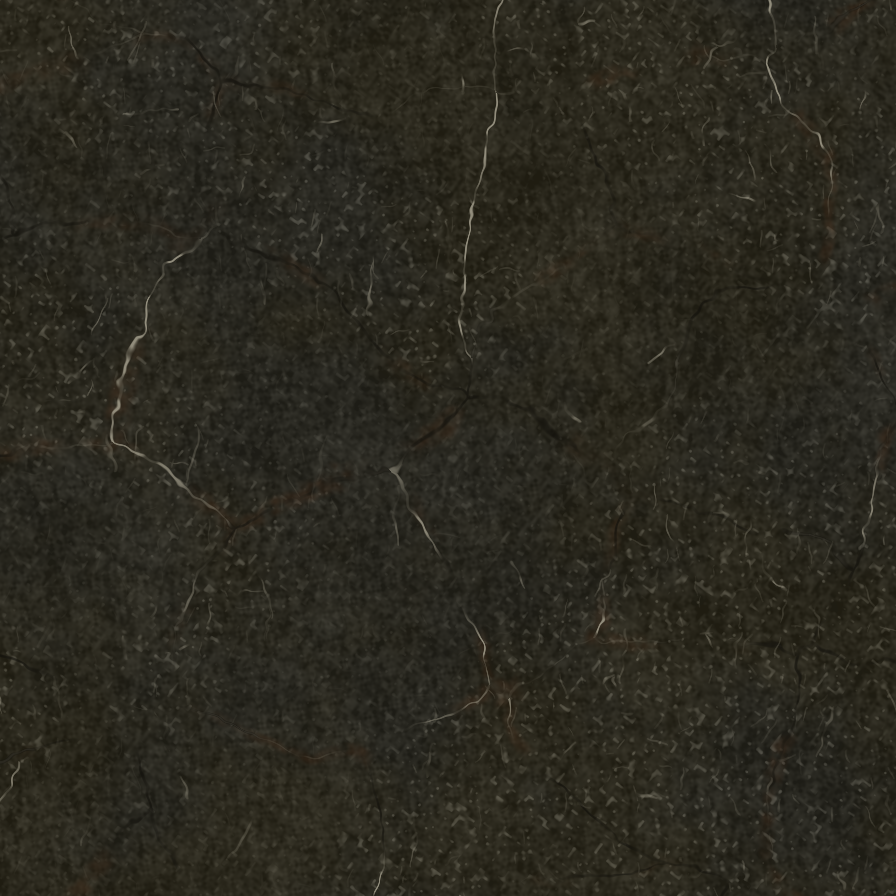
Write a Shadertoy shader that draws this texture.

```glsl
// Dark worn cloth or leather: olive and slate mottling under a sharp grain,
// short broken pale scuffs scattered on jittered grids, mostly upright, and a
// ragged Voronoi network of cracks, pale where upright and dark where level.

const vec3 OLIVE = vec3(0.163, 0.152, 0.108);
const vec3 SLATE = vec3(0.156, 0.152, 0.125);
const vec3 SCUFF = vec3(0.64, 0.62, 0.55);
const vec3 CRACK = vec3(0.070, 0.064, 0.044);
const vec3 RUST = vec3(0.27, 0.17, 0.10);
const float GRAIN = 0.110;        // contrast of the finest noise
const float THREAD = 0.046;       // contrast of the stretched noise
const float MOTTLE = 0.060;       // contrast of the broad clouds
const float CRACK_CELLS = 4.3;    // crack cells across the canvas
const float CRACK_WIDTH = 0.0012; // half width in canvas units
const mat2 TURN = mat2(0.80, 0.60, -0.60, 0.80);

float hash(vec2 p) {
    return fract(sin(dot(p, vec2(127.1, 311.7))) * 43758.5453);
}

vec2 hash2(vec2 p) {
    return vec2(hash(p), hash(p + 57.3));
}

float noise(vec2 p) {
    vec2 i = floor(p), f = fract(p);
    f = f * f * (3.0 - 2.0 * f);
    return mix(mix(hash(i), hash(i + vec2(1, 0)), f.x),
               mix(hash(i + vec2(0, 1)), hash(i + vec2(1, 1)), f.x), f.y);
}

float fbm(vec2 p) {
    float sum = 0.0, amp = 0.5;
    for (int i = 0; i < 5; i++) {
        sum += amp * noise(p);
        p = TURN * p * 2.03 + 17.1;
        amp *= 0.55;
    }
    return sum / 1.055;
}

// Soft line of a given half width, never thinner than a pixel
float stroke(float d, float width) {
    float w = max(width, 0.55 / iResolution.y);
    return 1.0 - smoothstep(0.3 * w, 1.6 * w, d);
}

// Short, mostly upright segments, one per occupied grid cell
float scuffs(vec2 p, float cells, float chance, float halfLength, float width) {
    vec2 q = p * cells, home = floor(q);
    float best = 0.0;
    for (int y = -1; y <= 1; y++)
    for (int x = -1; x <= 1; x++) {
        vec2 id = home + vec2(x, y);
        if (hash(id + cells) > chance) continue;
        vec2 toMark = q - id - hash2(id + 3.7 * cells);
        float lean = (hash(id + 9.2) - 0.5) * 1.0;
        if (hash(id + 21.4) > 0.82) lean += 1.4;
        vec2 dir = vec2(sin(lean), cos(lean));
        float len = halfLength * mix(0.2, 1.0, hash(id + 33.8));
        float along = clamp(dot(toMark, dir), -len, len);
        float d = length(toMark - dir * along) / cells;
        float fade = 1.0 - 0.5 * abs(along) / len;
        best = max(best, stroke(d, width) * fade * mix(0.35, 1.0, hash(id + 41.6)));
    }
    return best;
}

// Distance to the nearest Voronoi edge (x) and how upright that edge is (y)
vec2 crackNet(vec2 p) {
    vec2 q = p * CRACK_CELLS, home = floor(q), nearest = vec2(0.0);
    float closest = 9.0;
    for (int y = -1; y <= 1; y++)
    for (int x = -1; x <= 1; x++) {
        vec2 id = home + vec2(x, y);
        vec2 r = id + hash2(id) - q;
        if (dot(r, r) < closest) { closest = dot(r, r); nearest = r; }
    }
    vec2 edge = vec2(9.0, 0.0);
    for (int y = -2; y <= 2; y++)
    for (int x = -2; x <= 2; x++) {
        vec2 id = home + vec2(x, y);
        vec2 r = id + hash2(id) - q, gap = r - nearest;
        if (dot(gap, gap) < 0.0001) continue;
        vec2 normal = normalize(gap);
        float d = dot(0.5 * (r + nearest), normal);
        if (d < edge.x) edge = vec2(d, abs(normal.x));
    }
    return vec2(edge.x / CRACK_CELLS, edge.y);
}

void mainImage(out vec4 fragColor, in vec2 fragCoord) {
    vec2 p = fragCoord / iResolution.y;
    vec2 t = TURN * p;

    // Wobble shared by all marks, coarse to fine
    vec2 bend = vec2(noise(t * 8.0 + 12.0), noise(t * 8.0 + 70.0)) - 0.5;
    vec2 wobble = vec2(noise(t * 28.0), noise(t * 28.0 + 40.0)) - 0.5;
    vec2 ragged = vec2(noise(t * 95.0 + 7.0), noise(t * 95.0 + 33.0)) - 0.5;
    vec2 worn = p + 0.013 * wobble + 0.006 * ragged;

    // Mottled ground, grain, threads and pale flecks
    float patchy = smoothstep(0.3, 0.65, noise(t * 6.0 + 3.0));
    vec3 color = mix(OLIVE, SLATE, smoothstep(0.35, 0.68, fbm(t * 5.0 + 8.0)));
    float shade = MOTTLE * (fbm(t * 11.0 + 31.0) - 0.5);
    shade += GRAIN * (0.6 * noise(t * 270.0) + 0.4 * noise(t * 135.0 + 5.0) - 0.5);
    shade += THREAD * (noise(worn * vec2(190.0, 55.0)) - 0.5);
    shade += 0.5 * THREAD * (noise(worn * vec2(55.0, 190.0)) - 0.5);
    float fleck = smoothstep(0.70, 1.0, noise(t * 185.0 + 2.0));
    shade += fleck * mix(0.06, 0.15, patchy);
    color += max(shade, -0.045) * vec3(1.0, 0.99, 0.94) + 0.002;

    // Crack network, interrupted by wear
    float broken = smoothstep(0.3, 0.65, noise(t * 70.0 + 19.0));
    vec2 net = crackNet(worn + 0.07 * bend);
    float upright = smoothstep(0.55, 0.85, net.y);
    float open = smoothstep(0.52, 0.64, noise(t * 8.0 + 90.0));
    float rust = stroke(net.x, 0.009) * smoothstep(0.55, 0.8, noise(t * 14.0 + 6.0));
    float dark = stroke(net.x, 0.0018) * (1.0 - open * upright)
        * smoothstep(0.42, 0.65, noise(t * 11.0 + 55.0));
    color = mix(color, RUST, 0.4 * rust * noise(t * 110.0));
    color = mix(color, CRACK, 0.65 * dark * mix(0.4, 1.0, broken));

    // Pale scuffs, from faint fibres to bright scratches
    float pale = 0.85 * stroke(net.x, CRACK_WIDTH) * open * mix(0.15, 1.0, upright)
        * mix(0.25, 1.0, broken);
    pale = max(pale, 0.24 * scuffs(worn, 36.0, 0.55, 0.40, 0.0010) * mix(0.3, 1.0, patchy));
    pale = max(pale, 0.55 * scuffs(worn, 21.0, 0.36, 0.45, 0.0011) * broken * patchy);
    pale = max(pale, 0.85 * scuffs(worn, 10.0, 0.32, 0.34, 0.0013) * mix(0.15, 1.0, broken));
    color = mix(color, SCUFF, pale);

    fragColor = vec4(color, 1.0);
}
```
